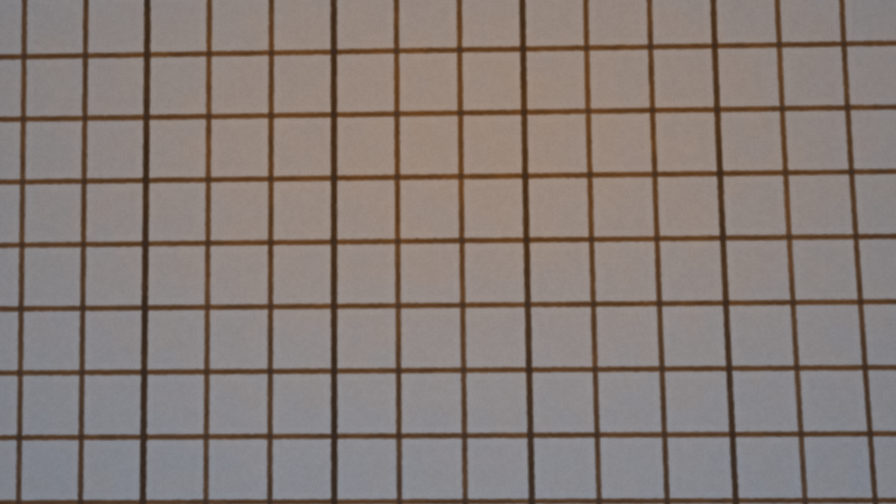
Reproduce this pattern procedurally as a Shadertoy shader.

```glsl
// Hand-held view of a sheet ruled with a square grid of soft brown lines.
// Line positions are quadratics in the line index, blended between opposite
// edges for perspective; a warm glow, vignette and grain light the paper.

// Line spacing: offset, step, growth per index (units of canvas height).
const vec3 COLUMNS_TOP    = vec3(0.0486, 0.1215, 0.00025);
const vec3 COLUMNS_BOTTOM = vec3(0.0370, 0.1218, 0.00069);
const vec3 ROWS_LEFT      = vec3(0.1134, 0.1231, 0.00046);
const vec3 ROWS_RIGHT     = vec3(0.0856, 0.1264, 0.00046);
const float COLUMN_BEND = 1.15;

const float HALF_WIDTH  = 0.0050;
const float HEAVY_EXTRA = 0.0011;
const float SOFTNESS    = 0.0042;
const float WOBBLE      = 0.0012;

const vec3 PAPER_WARM = vec3(0.612, 0.538, 0.488);
const vec3 PAPER_COOL = vec3(0.532, 0.552, 0.592);
const vec3 INK_WARM   = vec3(0.370, 0.225, 0.100);
const vec3 INK_COOL   = vec3(0.265, 0.200, 0.160);
const vec2 GLOW_CENTRE = vec2(0.95, 0.75);
const vec2 GLOW_SIZE   = vec2(1.00, 0.55);
const float VIGNETTE = 0.09;
const float GRAIN    = 0.030;

float hash(vec2 p) {
    vec3 q = fract(vec3(p.xyx) * 0.1031);
    q += dot(q, q.yzx + 33.33);
    return fract((q.x + q.y) * q.z);
}

float noise(vec2 p) {
    vec2 i = floor(p), f = fract(p);
    f = f * f * (3.0 - 2.0 * f);
    return mix(mix(hash(i), hash(i + vec2(1, 0)), f.x),
               mix(hash(i + vec2(0, 1)), hash(i + vec2(1, 1)), f.x), f.y);
}

// Distance to the nearest line and that line's index.
vec2 nearestLine(float x, vec3 s) {
    float c = x - s.x;
    float index = round(2.0 * c / (s.y + sqrt(s.y * s.y + 4.0 * s.z * c)));
    float position = s.x + index * (s.y + index * s.z);
    return vec2(abs(x - position), index);
}

float stroke(float dist, float halfWidth) {
    float soft = max(SOFTNESS, 0.75 / iResolution.y);
    return 1.0 - smoothstep(halfWidth - soft, halfWidth + soft, dist);
}

// Faint bright rim beside a line.
float rim(float dist) {
    float d = (dist - 0.014) / 0.005;
    return exp(-d * d);
}

void mainImage(out vec4 fragColor, in vec2 fragCoord) {
    vec2 p = fragCoord / iResolution.y;
    float aspect = iResolution.x / iResolution.y;
    float down = 1.0 - p.y;

    // Paper lighting
    vec2 g = (p - GLOW_CENTRE) / GLOW_SIZE;
    float warmth = exp(-dot(g, g));
    vec2 fromCentre = p - vec2(0.5 * aspect, 0.5);
    float shade = 1.0 - VIGNETTE * dot(fromCentre, fromCentre);
    vec3 color = mix(PAPER_COOL, PAPER_WARM, warmth);

    // Perspective grid with slightly ragged lines
    vec2 ragged = WOBBLE * (vec2(noise(p * 110.0), noise(p * 110.0 + 57.0)) - 0.5);
    vec3 columnSpacing = mix(COLUMNS_TOP, COLUMNS_BOTTOM, pow(down, COLUMN_BEND));
    vec3 rowSpacing = mix(ROWS_LEFT, ROWS_RIGHT, p.x / aspect);
    vec2 column = nearestLine(p.x + ragged.x, columnSpacing);
    vec2 row = nearestLine(down + ragged.y, rowSpacing);

    // Every third column is heavier, fading to the right
    float heavy = step(1.5, mod(column.y + 0.25, 3.0)) * (1.0 - 0.035 * column.y);
    float columnInk = stroke(column.x, HALF_WIDTH + HEAVY_EXTRA * heavy);
    float rowInk = stroke(row.x, HALF_WIDTH);
    color *= 1.0 + 0.02 * max(rim(column.x), rim(row.x));

    // Ink, uneven along its length and darker where lines cross
    vec3 ink = mix(INK_COOL, INK_WARM, warmth);
    float uneven = 0.90 + 0.20 * noise(p * 28.0);
    float lineTone = 0.94 + 0.12 * hash(vec2(column.y + 20.0, 3.0));
    vec3 columnColor = ink * uneven * lineTone * (1.0 - 0.38 * heavy);
    vec3 rowColor = mix(ink, INK_WARM, 0.3) * uneven;
    color = mix(color, rowColor, 0.94 * rowInk);
    color = mix(color, columnColor, 0.94 * columnInk);
    color = mix(color, vec3(0.22, 0.17, 0.15), 0.55 * columnInk * rowInk);

    // Fine grain and faint colour blotches
    float grain = 0.6 * noise(p * 260.0) + 0.4 * noise(p * 95.0 + 13.0) - 0.5;
    float blotch = noise(p * 24.0 + 71.0) - 0.5;
    color = color * shade + GRAIN * grain + 0.012 * blotch * vec3(1.0, 0.0, -1.0);
    fragColor = vec4(clamp(color, 0.0, 1.0), 1.0);
}
```
